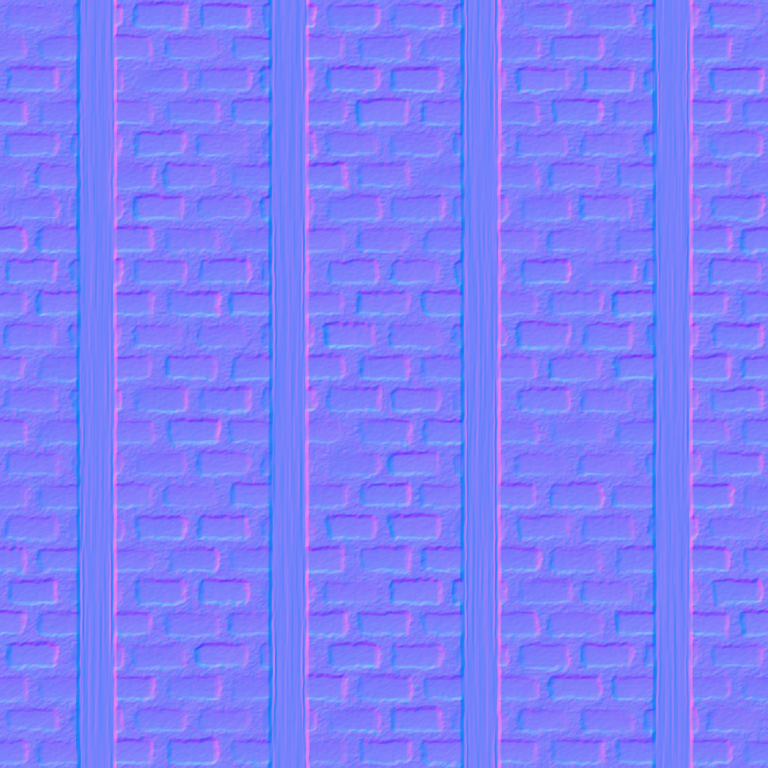
A three.js fragment shader for this texture map:

```glsl
// Tangent-space normal map of a worn brick wall behind four upright timber posts.
// A height field (bricks, mortar, posts, grain) is built from wrapping noise and
// distance functions, then its slopes are encoded as colour (green points down).
varying vec2 vUv;

const vec2 BRICKS = vec2(12.0, 24.0);           // bricks across, rows up
const vec2 BRICK_HALF = vec2(0.0378, 0.0178);   // half size of a brick
const vec2 SIZE_JITTER = vec2(0.0030, 0.0014);
const vec2 SHIFT_JITTER = vec2(0.0026, 0.0010);
const float BRICK_ROUND = 0.0085;
const float BRICK_HEIGHT = 0.0015;
const float SHOULDER_HEIGHT = 0.0019;           // broad wear at the brick ends
const vec2 PILLOW = vec2(0.0008, 0.0015);       // bulge of a brick face
const float BRICK_TILT = 0.070;
const float MORTAR_HEIGHT = 0.0010;
const float WALL_GRAIN = 0.00035;
const float POSTS = 4.0;
const float POST_CENTER = 0.126;
const float POST_HALF = 0.0238;
const float POST_HEIGHT = 0.0054;
const vec2 POST_LEAN = vec2(0.080, 0.030);
const float WOOD_GRAIN = 0.00066;
const vec2 SLOPE_GAIN = vec2(1.12, 0.60);
const float FLAT_BLUE = 0.986;
const float BLUE_FALL = 0.08;
const float STEP = 0.00050;                     // slope sampling distance

float hash(vec2 p) {
  return fract(sin(dot(p, vec2(127.1, 311.7))) * 43758.5453);
}

// Value noise in -0.5..0.5 that wraps after a whole number of cells
float noise(vec2 p, vec2 cells, float seed) {
  vec2 g = p * cells;
  vec2 i = floor(g);
  vec2 f = g - i;
  f = f * f * (3.0 - 2.0 * f);
  vec2 a = mod(i, cells) + seed;
  vec2 b = mod(i + 1.0, cells) + seed;
  return mix(mix(hash(a), hash(vec2(b.x, a.y)), f.x),
             mix(hash(vec2(a.x, b.y)), hash(b), f.x), f.y) - 0.5;
}

float smoothMax(float a, float b, float k) {
  float h = max(k - abs(a - b), 0.0) / k;
  return max(a, b) + h * h * k * 0.25;
}

float roundBox(vec2 p, vec2 halfSize, float r) {
  vec2 q = abs(p) - halfSize + r;
  return length(max(q, 0.0)) + min(max(q.x, q.y), 0.0) - r;
}

float wallHeight(vec2 p) {
  // Ragged outlines
  vec2 warp = vec2(noise(p, vec2(40.0), 3.0), noise(p, vec2(36.0, 48.0), 11.0)) * 0.0036
            + vec2(noise(p, vec2(150.0), 17.0), noise(p, vec2(150.0), 23.0)) * 0.0028;

  // Running bond, every other row shifted by half a brick
  vec2 g = (p + warp) * BRICKS;
  g.x += 0.5 * mod(floor(g.y) + 1.0, 2.0);
  vec2 id = mod(floor(g), BRICKS);
  vec2 rndA = vec2(hash(id + 5.0), hash(id + 41.0)) - 0.5;
  vec2 rndB = vec2(hash(id + 73.0), hash(id + 97.0)) - 0.5;
  vec2 q = (fract(g) - 0.5) / BRICKS - rndA * SHIFT_JITTER;
  vec2 halfSize = BRICK_HALF + rndB * SIZE_JITTER;
  float d = roundBox(q, halfSize, BRICK_ROUND * (0.7 + 0.8 * hash(id + 131.0)));

  // Soft rim, wider shoulders at both ends, bulging face
  float body = 1.0 - smoothstep(-0.0068, 0.0014, d);
  float ends = 1.0 - smoothstep(-0.0115, 0.0, abs(q.x) - halfSize.x);
  vec2 bulge = q / halfSize;
  float brick = body * (BRICK_HEIGHT * (1.0 + 0.6 * rndB.y)
              + SHOULDER_HEIGHT * ends * (1.0 + rndA.y)
              - dot(PILLOW, bulge * bulge) + dot(q, rndA) * BRICK_TILT);

  // Mortar buries some rims
  float mortar = MORTAR_HEIGHT * (0.55 + 1.4 * noise(p, vec2(30.0, 40.0), 29.0)
               + 0.7 * noise(p, vec2(80.0), 37.0));
  float rough = 0.9 * noise(p, vec2(280.0, 340.0), 43.0)
              + 1.1 * noise(p, vec2(140.0, 200.0), 53.0);
  float rim = 1.0 - smoothstep(0.0, 0.006, abs(d + 0.001));
  return smoothMax(brick, mortar, 0.0009)
       + rough * WALL_GRAIN * (mix(1.15, 0.7, body) + 0.8 * rim);
}

// Distance inward from the side of the nearest post
float postInset(vec2 p) {
  float x = (fract((p.x - POST_CENTER) * POSTS + 0.5) - 0.5) / POSTS;
  float wobble = 0.0006 * noise(p, vec2(8.0, 14.0), 61.0)
               + 0.0014 * noise(p, vec2(8.0, 80.0), 67.0);
  return POST_HALF + wobble - abs(x);
}

float postMask(float inset) {
  return smoothstep(-0.0032, 0.0026, inset);
}

float height(vec2 p) {
  float inset = postInset(p);

  // Long fibres, deeper and split near the sides
  vec2 bent = p + vec2(0.0025 * noise(p, vec2(16.0, 10.0), 71.0), 0.0);
  float fibre = 0.8 * noise(bent, vec2(340.0, 16.0), 79.0)
              + 0.8 * noise(bent, vec2(210.0, 8.0), 83.0)
              + 0.25 * noise(p, vec2(300.0, 90.0), 89.0);
  float side = 1.0 - smoothstep(0.002, 0.011, inset);
  float split = smoothstep(-0.2, 0.25, noise(p, vec2(8.0, 9.0), 101.0));
  float groove = split * exp(-pow((inset - 0.0055) / 0.0014, 2.0));
  float wood = POST_HEIGHT - 0.0008 * groove + fibre * WOOD_GRAIN * (1.0 + 0.9 * side);
  return mix(wallHeight(p), wood, postMask(inset));
}

void main() {
  vec2 e = vec2(STEP, 0.0);
  vec2 slope = vec2(height(vUv + e.xy) - height(vUv - e.xy),
                    height(vUv + e.yx) - height(vUv - e.yx)) / (2.0 * STEP);
  slope = slope * SLOPE_GAIN + POST_LEAN * postMask(postInset(vUv));
  vec3 n = normalize(vec3(-slope.x, slope.y, 1.0));
  // Blue is compressed so that steep rims stay bright
  gl_FragColor = vec4(0.5 + 0.5 * n.x, 0.492 + 0.5 * n.y,
                      FLAT_BLUE - BLUE_FALL * (1.0 - n.z), 1.0);
}
```
